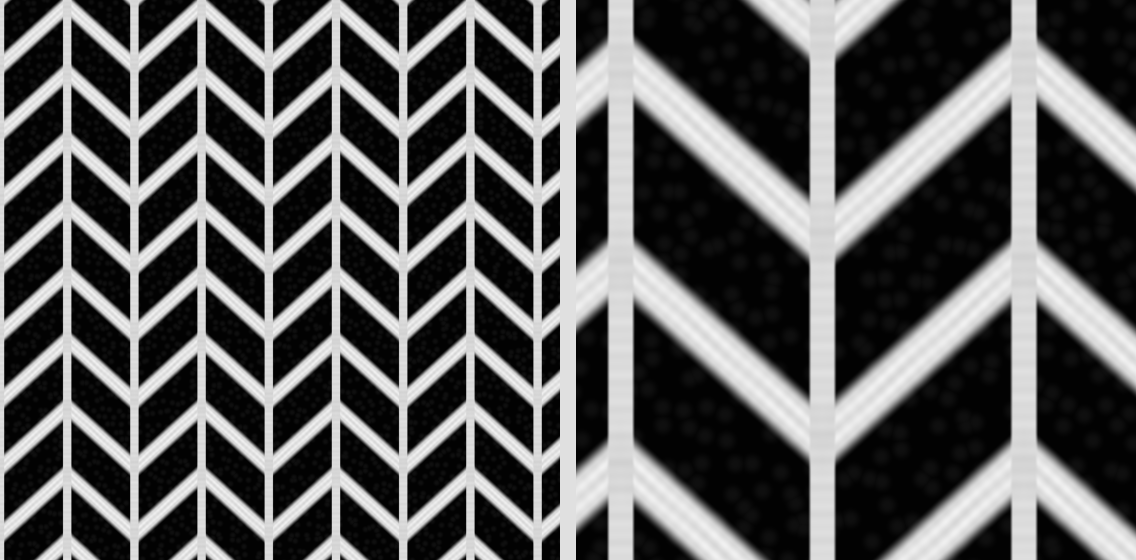
Left, the full canvas; right, a detail of the centre.
This pattern is drawn by a WebGL 2 fragment shader. Its source:

```glsl
#version 300 es
precision highp float;
// Pale stacked chevrons on black, split by thin vertical bars.

#define COLUMN 0.12        // spacing of the vertical bars
#define ROW 0.1196         // vertical spacing of the chevrons
#define PEAK_Y 0.0091      // first peak, measured from the top
#define DROP 0.109         // height from peak to valley
#define BAR_HALF 0.0075    // half width of a bar
#define BAND_HALF 0.0128   // half width of a chevron band
#define BAND_SOFT 0.0045   // blur of the band edges
#define GRAIN 0.015        // size of the dark speckles
#define GRAIN_LIGHT 0.05   // brightness of the speckles

uniform vec2 u_resolution;
out vec4 outColor;

const vec3 BLACK = vec3(0.008);
const vec3 BAR_GREY = vec3(0.86);
const vec3 BAND_GREY = vec3(0.85);

vec2 hash2(vec2 p) {
  vec3 q = fract(p.xyx * vec3(0.1031, 0.103, 0.0973));
  q += dot(q, q.yzx + 33.33);
  return fract((q.xx + q.yz) * q.zy);
}

// Distance to the nearest scattered point
float cellular(vec2 p) {
  vec2 cell = floor(p), local = fract(p);
  float nearest = 8.0;
  for (int j = -1; j <= 1; j++)
    for (int i = -1; i <= 1; i++) {
      vec2 neighbour = vec2(i, j);
      vec2 delta = neighbour + hash2(cell + neighbour) - local;
      nearest = min(nearest, dot(delta, delta));
    }
  return sqrt(nearest);
}

// Signed distance across the nearest chevron band
float chevronOffset(vec2 p) {
  float fold = abs(mod(p.x / COLUMN, 2.0) - 1.0);
  float rows = (p.y - PEAK_Y - DROP * fold) / ROW;
  float slope = DROP / COLUMN;
  return (fract(rows + 0.5) - 0.5) * ROW * inversesqrt(1.0 + slope * slope);
}

// Two bright strands with a faint beaded texture
vec3 bandColour(float offset, vec2 p) {
  float strands = exp(-pow((abs(offset) - 0.0042) / 0.0026, 2.0));
  float beads = sin(p.x * 570.0) * sin(p.y * 480.0);
  return BAND_GREY + 0.08 * strands + 0.016 * beads;
}

// Bars darken a little where the bands cross them
vec3 barColour(float offset, vec2 p) {
  float crossing = 1.0 - smoothstep(0.0, 0.022, abs(offset));
  float ripple = sin(p.y * 410.0) + sin(p.y * 787.0 + p.x * 9.0);
  return BAR_GREY - 0.025 * crossing + 0.009 * ripple;
}

void main() {
  vec2 p = gl_FragCoord.xy / u_resolution.y;
  p.y = 1.0 - p.y;
  float pixel = 1.0 / u_resolution.y;

  // Ground with faint speckles
  float speckle = 1.0 - smoothstep(0.08, 0.5, cellular(p / GRAIN));
  vec3 colour = BLACK + GRAIN_LIGHT * speckle;

  // Chevron bands
  float offset = chevronOffset(p);
  float soft = max(BAND_SOFT, pixel);
  float band = 1.0 - smoothstep(BAND_HALF - soft, BAND_HALF + soft, abs(offset));
  colour = mix(colour, bandColour(offset, p), band);

  // Vertical bars
  float barOffset = abs(fract(p.x / COLUMN + 0.5) - 0.5) * COLUMN;
  float edge = max(0.0012, 0.75 * pixel);
  float bar = 1.0 - smoothstep(BAR_HALF - edge, BAR_HALF + edge, barOffset);
  colour = mix(colour, barColour(offset, p), bar);

  outColor = vec4(colour, 1.0);
}
```
